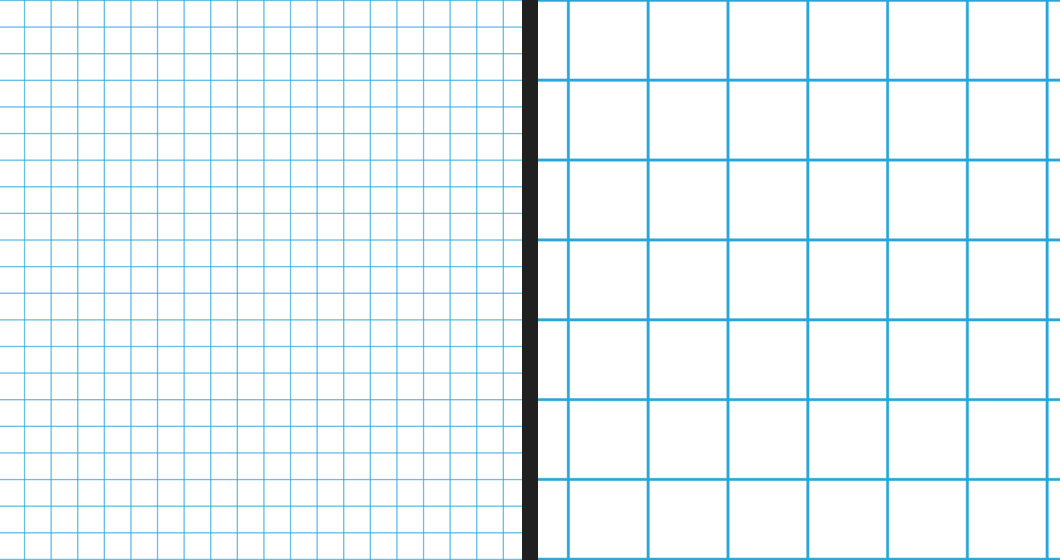
Left: the whole. Right: its middle third, enlarged.
A Shadertoy shader for this pattern:

```glsl
// Square-ruled paper: thin sky-blue lines on white, 21 squares down the sheet.
// Each axis repeats a distance to its nearest line; box-filtered coverage
// of the two line families is joined and used to blend ink over paper.

const vec3  PAPER_COLOR   = vec3(1.0);
const vec3  INK_COLOR     = vec3(0.16, 0.65, 0.85);
const vec2  GRID_PITCH    = vec2(0.04750, 0.04753);  // in canvas heights
const vec2  GRID_ORIGIN   = vec2(0.04380, 0.00104);  // first crossing, lower left
const float LINE_WIDTH    = 0.0017;                  // in canvas heights
const float FILTER_PIXELS = 1.35;                    // edge softness

// Distance on each axis to the nearest line of the grid.
vec2 gridDistance(vec2 p) {
    vec2 cell = (p - GRID_ORIGIN) / GRID_PITCH;
    return abs(fract(cell + 0.5) - 0.5) * GRID_PITCH;
}

// Share of a box filter that a line covers, for each axis.
vec2 lineCoverage(vec2 dist, float filterWidth) {
    vec2 overlap = 0.5 * (LINE_WIDTH + filterWidth) - dist;
    float fullOverlap = min(LINE_WIDTH, filterWidth);
    return clamp(overlap, 0.0, fullOverlap) / filterWidth;
}

void mainImage(out vec4 fragColor, in vec2 fragCoord) {
    vec2 p = fragCoord / iResolution.y;
    float filterWidth = FILTER_PIXELS / iResolution.y;

    // Vertical and horizontal lines, joined without darkening crossings twice.
    vec2 coverage = lineCoverage(gridDistance(p), filterWidth);
    float ink = 1.0 - (1.0 - coverage.x) * (1.0 - coverage.y);

    fragColor = vec4(mix(PAPER_COLOR, INK_COLOR, ink), 1.0);
}
```
